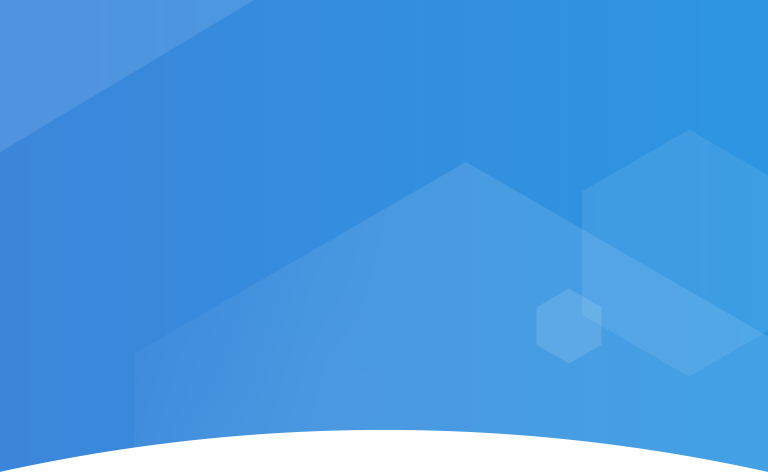
A Shadertoy shader for this background:

```glsl
// Signed distance to a hexagon with a vertex pointing up
float hexagon(vec2 p, float apothem) {
    p = abs(p);
    return max(p.x, dot(p, vec2(0.5, 0.8660254))) - apothem;
}

// Antialiased coverage, one pixel wide
float coverage(float dist) {
    return clamp(0.5 - dist * iResolution.y, 0.0, 1.0);
}

void mainImage(out vec4 fragColor, in vec2 fragCoord) {
    vec2 p = fragCoord / iResolution.y;
    float across = fragCoord.x / iResolution.x;
    const vec3 white = vec3(1.0);

    // Blue backdrop
    vec3 color = mix(vec3(0.235, 0.525, 0.855), vec3(0.175, 0.588, 0.882), across);

    // Pale corner, upper left
    float corner = dot(p - vec2(0.0, 0.679), vec2(0.514, -0.858));
    color = mix(color, white, 0.105 * coverage(corner));

    // Large hexagon, fading toward its upper left
    float fade = smoothstep(0.1, 0.85, p.x - 0.45 * (p.y - 0.25));
    float large = hexagon(p - vec2(0.983, -0.150), 0.700);
    color = mix(color, white, mix(0.012, 0.105, fade) * coverage(large));

    // Medium hexagon, cut by the right side
    float medium = hexagon(p - vec2(1.4536, 0.466), 0.2257);
    color = mix(color, white, 0.075 * coverage(medium));

    // Small hexagon
    float small = hexagon(p - vec2(1.2004, 0.3122), 0.0686);
    color = mix(color, white, 0.12 * coverage(small));

    // White arc along the bottom
    float arc = length(p - vec2(0.81, -3.654)) - 3.747;
    color = mix(color, white, coverage(arc));

    fragColor = vec4(color, 1.0);
}
```
